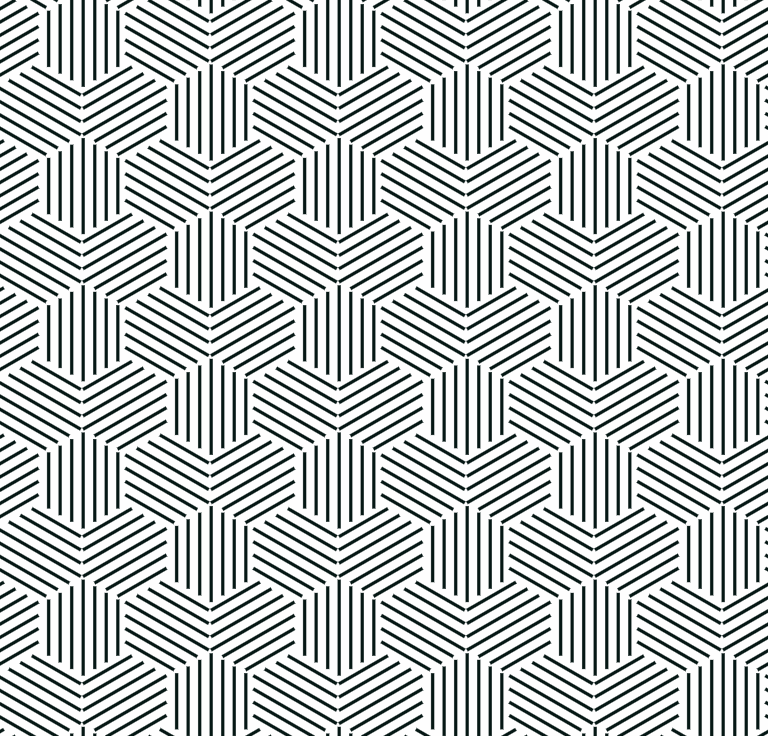
This pattern is drawn by a WebGL 1 fragment shader. Its source:

```glsl
precision highp float;
uniform vec2 u_resolution;

// Offset to the nearest point of a staggered lattice
vec2 latticeOffset(vec2 q) {
  vec2 cell = vec2(sqrt(3.0), 1.0);
  vec2 corner = mod(q + 0.5 * cell, cell) - 0.5 * cell;
  vec2 middle = mod(q, cell) - 0.5 * cell;
  return dot(corner, corner) < dot(middle, middle) ? corner : middle;
}

// Seven parallel bars, shortened towards the sides to fill a hexagon
float barBundle(vec2 q, float angle) {
  vec2 along = vec2(-sin(angle), cos(angle));
  vec2 local = vec2(dot(q, vec2(along.y, -along.x)), dot(q, along));
  float bar = clamp(floor(local.x / 0.078 + 0.5), -3.0, 3.0);
  float side = abs(local.x - bar * 0.078) - 0.0109;
  float end = abs(local.y) - (0.326 - 0.045 * abs(bar));
  return max(side, end);
}

void main() {
  // Three staggered cells across, five down
  vec2 p = gl_FragCoord.xy / u_resolution * vec2(3.0 * sqrt(3.0), 5.0);
  float pixel = 5.0 / u_resolution.y;

  // Upright bundle, then the two slanted ones below it
  float d = barBundle(latticeOffset(p - vec2(0.563, 0.736)), 0.0);
  for (int i = 0; i < 2; i++) {
    float side = float(i) * 2.0 - 1.0;
    vec2 center = vec2(0.554 + side * 0.290, 0.247);
    d = min(d, barBundle(latticeOffset(p - center), -side * radians(60.0)));
  }

  float ink = clamp(0.5 - d / (1.2 * pixel), 0.0, 1.0);
  vec3 paper = vec3(0.995);
  gl_FragColor = vec4(mix(paper, vec3(0.02, 0.09, 0.08), ink), 1.0);
}
```
